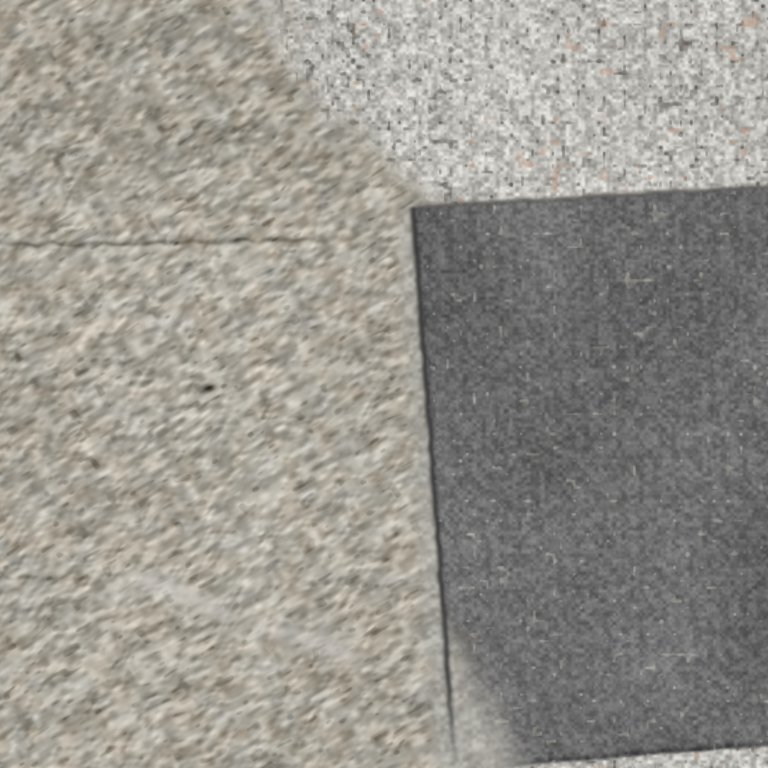
Reproduce this texture procedurally as a Shadertoy shader.

```glsl
float hash(vec2 p) {
    return fract(sin(dot(p, vec2(127.1, 311.7))) * 43758.5453);
}

float noise(vec2 p) {
    vec2 i = floor(p), f = fract(p);
    f = f * f * (3.0 - 2.0 * f);
    return mix(mix(hash(i), hash(i + vec2(1, 0)), f.x),
               mix(hash(i + vec2(0, 1)), hash(i + vec2(1, 1)), f.x), f.y);
}

float fbm(vec2 p) {
    float sum = 0.0, amp = 0.5;
    for (int i = 0; i < 4; i++) {
        sum += amp * (noise(p) - 0.5);
        p = mat2(0.8, 0.6, -0.6, 0.8) * p * 2.03 + 17.3;
        amp *= 0.55;
    }
    return sum;
}

// Soft dark or light stroke around zero distance
float stroke(float d, float width) {
    return exp(-d * d / (width * width));
}

// Coarse tan paving with grains stretched along a rising diagonal
vec3 tanPaving(vec2 p) {
    vec2 q = mat2(0.86, -0.5, 0.5, 0.86) * p;
    q += 0.006 * vec2(noise(p * 28.0), noise(p * 28.0 + 40.0));
    float grain = noise(q * vec2(65, 135)) + 0.65 * noise(q * vec2(120, 210) + 31.0) - 0.825;
    float pits = smoothstep(0.72, 0.95, noise(q * vec2(72, 130) + 73.0));
    vec3 col = vec3(0.675, 0.656, 0.612) + 0.25 * grain - 0.11 * pits;
    col += 0.07 * fbm(p * 6.0);
    col += vec3(0.025, 0.0, -0.025) * (noise(p * 45.0 + 9.0) - 0.5);
    return col - 0.03 * smoothstep(0.68, 0.85, p.y);
}

// Pale granite with dark and rusty flecks
vec3 paleGranite(vec2 p) {
    float grain = noise(p * 150.0) + 0.7 * noise(p * 245.0 + 8.0) - 0.85;
    float fleck = smoothstep(0.7, 0.95, noise(p * vec2(150, 125) + 55.0));
    float rust = smoothstep(0.84, 0.97, noise(p * 65.0 + 21.0));
    vec3 col = vec3(0.745, 0.738, 0.715) + 0.24 * grain - 0.2 * fleck;
    col += 0.08 * fbm(p * 9.0);
    return mix(col, vec3(0.72, 0.57, 0.48), 0.5 * rust);
}

// Fine charcoal slab with mottling and sparse light chips
vec3 darkSlab(vec2 p) {
    float grain = noise(p * 170.0 + 5.0) + 0.7 * noise(p * 260.0) - 0.85;
    float chip = smoothstep(0.8, 0.98, noise(p * 115.0 + 90.0));
    vec3 col = vec3(0.425, 0.425, 0.427) + 0.13 * grain + 0.13 * fbm(p * 7.0);
    return col + vec3(0.15, 0.145, 0.115) * chip;
}

void mainImage(out vec4 fragColor, in vec2 fragCoord) {
    vec2 p = fragCoord / iResolution.xy;
    float wobble = 0.003 * (noise(p * 60.0) - 0.5);

    // Signed distances to the slab sides, positive inside
    float left = p.x - 0.538 - 0.074 * (0.73 - p.y) + wobble;
    float top = 0.73 + 0.058 * (p.x - 0.538) - p.y + wobble;
    float bottom = p.y - 0.003 - 0.08 * (p.x - 0.68) + wobble;
    float worn = p.x - 0.573 - 0.42 * (0.22 - p.y) + 0.04 * fbm(p * 14.0);

    vec3 col = tanPaving(p);

    // Joints across the tan paving
    float leftSide = 1.0 - smoothstep(0.4, 0.52, p.x);
    float joint = p.y - 0.681 - 0.02 * p.x + 2.0 * wobble;
    col -= 0.2 * stroke(joint, 0.0035) * leftSide * (0.55 + 0.6 * noise(p * 22.0));
    float faintJoint = p.y - 0.248 + 3.0 * wobble;
    col -= 0.09 * stroke(faintJoint, 0.004) * (1.0 - smoothstep(0.04, 0.13, p.x));

    // Pale scuff running down to the right
    float scuff = p.y - 0.245 + 0.34 * (p.x - 0.17) + 0.025 * fbm(p * 18.0);
    float scuffSpan = smoothstep(0.15, 0.19, p.x) * (1.0 - smoothstep(0.44, 0.5, p.x));
    float scuffGap = 1.0 - 0.8 * stroke(p.x - 0.325, 0.035);
    col = mix(col, vec3(0.79, 0.78, 0.765), 0.6 * stroke(scuff, 0.012) * scuffSpan * scuffGap);

    // Small dark pit
    col -= 0.36 * stroke(length((p - vec2(0.273, 0.495)) * vec2(0.75, 1.2)), 0.006);

    // Granite fading into the tan paving
    float fade = p.x - 0.37 - max(0.0, 0.92 - p.y) + 0.07 * fbm(p * 12.0);
    col = mix(col, paleGranite(p), smoothstep(-0.03, 0.035, fade));

    // Grey rim beside the slab
    float rim = smoothstep(-0.035, -0.012, left) * smoothstep(-0.01, 0.02, top);
    col = mix(col, vec3(0.66, 0.66, 0.64) + 0.2 * (noise(p * 170.0) - 0.5), 0.6 * rim);

    // Slab with a worn lower left corner
    float corner = mix(smoothstep(-0.035, 0.04, worn), 1.0, smoothstep(0.15, 0.25, p.y));
    float slab = smoothstep(-0.002, 0.002, left) * smoothstep(-0.003, 0.003, top) * corner;
    col = mix(col, darkSlab(p), slab);
    col -= 0.07 * stroke(worn, 0.022) * smoothstep(0.0, 0.02, left)
         * smoothstep(0.08, 0.14, p.y) * (1.0 - smoothstep(0.17, 0.23, p.y));

    // Dark gaps along the left and top sides
    float gap = stroke(left, 0.0042) * smoothstep(-0.002, 0.004, top);
    col = mix(col, vec3(0.2), 0.78 * gap * smoothstep(-0.03, 0.13, p.y));
    float topGap = stroke(top, 0.004) * smoothstep(0.0, 0.01, left);
    col = mix(col, vec3(0.32, 0.31, 0.3), 0.55 * topGap);

    // Pale strip below the slab
    float strip = (1.0 - smoothstep(-0.003, 0.003, bottom)) * smoothstep(0.63, 0.7, p.x);
    col = mix(col, paleGranite(p + 3.0), strip);
    col -= 0.1 * stroke(bottom - 0.004, 0.004) * smoothstep(0.66, 0.74, p.x);

    fragColor = vec4(clamp(col, 0.0, 1.0), 1.0);
}
```
